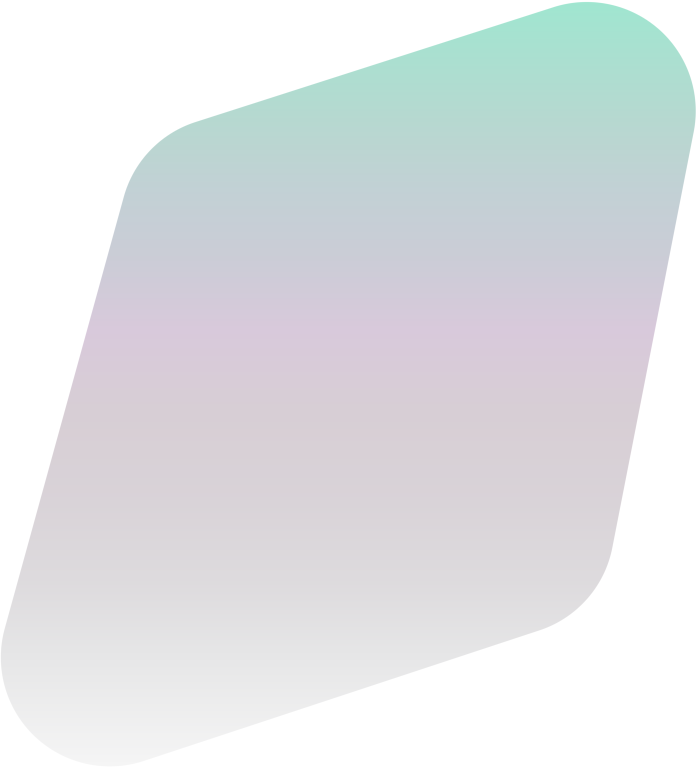
This background is drawn by a Shadertoy shader. Its source:

```glsl
// Rounded slanted quadrilateral on white, filled with a mint, lilac and grey vertical gradient.

const vec3 PAPER = vec3(1.0);
const float CORNER_RADIUS = 0.1419;

// Corner circle centres, in units of canvas height
const vec2 CORNERS[4] = vec2[4](
    vec2(0.143, 0.144), vec2(0.658, 0.314),
    vec2(0.764, 0.8555), vec2(0.298, 0.706));

// Gradient stops from bottom to top: colour, height
const int STOP_COUNT = 10;
const vec4 STOPS[STOP_COUNT] = vec4[STOP_COUNT](
    vec4(0.962, 0.962, 0.962, 0.00),
    vec4(0.900, 0.900, 0.904, 0.15),
    vec4(0.868, 0.858, 0.868, 0.24),
    vec4(0.850, 0.826, 0.846, 0.35),
    vec4(0.844, 0.808, 0.834, 0.462),
    vec4(0.848, 0.788, 0.858, 0.57),
    vec4(0.794, 0.802, 0.840, 0.667),
    vec4(0.764, 0.816, 0.836, 0.745),
    vec4(0.728, 0.840, 0.818, 0.82),
    vec4(0.625, 0.902, 0.814, 1.00));

// Signed distance to a polygon, negative inside
float polygonDistance(vec2 p, vec2 corners[4]) {
    float nearest = 1e5;
    float side = 1.0;
    for (int i = 0; i < 4; i++) {
        vec2 a = corners[i];
        vec2 b = corners[(i + 1) % 4];
        vec2 edge = b - a;
        vec2 toPoint = p - a;
        float along = clamp(dot(toPoint, edge) / dot(edge, edge), 0.0, 1.0);
        nearest = min(nearest, length(toPoint - edge * along));
        bool crosses = (a.y > p.y) != (b.y > p.y);
        if (crosses && p.x < a.x + edge.x * (p.y - a.y) / edge.y) side = -side;
    }
    return side * nearest;
}

// Piecewise linear gradient over height
vec3 gradientColor(float height) {
    vec3 color = STOPS[0].rgb;
    for (int i = 1; i < STOP_COUNT; i++) {
        float start = STOPS[i - 1].w;
        float t = clamp((height - start) / (STOPS[i].w - start), 0.0, 1.0);
        color = mix(color, STOPS[i].rgb, t);
    }
    return color;
}

void mainImage(out vec4 fragColor, in vec2 fragCoord) {
    vec2 p = fragCoord / iResolution.y;
    float pixel = 1.0 / iResolution.y;

    // Round the corners by growing the inner polygon
    float distanceToShape = polygonDistance(p, CORNERS) - CORNER_RADIUS;
    float coverage = 1.0 - smoothstep(-0.7 * pixel, 0.7 * pixel, distanceToShape);

    fragColor = vec4(mix(PAPER, gradientColor(p.y), coverage), 1.0);
}
```
